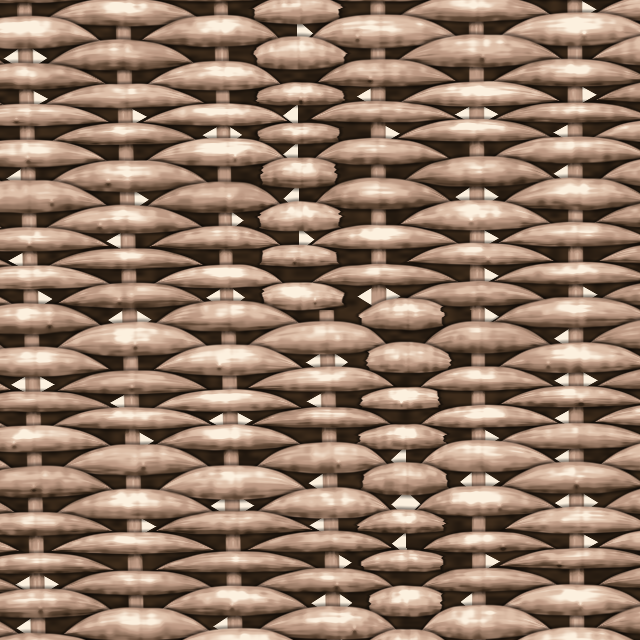
Reproduce this texture procedurally as a Shadertoy shader.

```glsl
#define COLUMNS 6.5
#define HALF_ROWS 31.4
#define REACH 0.79
#define THICKNESS 1.3
#define STAKE_WIDTH 0.085
#define GRAIN 0.24
#define GAP vec3(0.19, 0.135, 0.085)
#define UMBER vec3(0.36, 0.27, 0.20)
#define BROWN vec3(0.58, 0.46, 0.38)
#define TAN vec3(0.74, 0.60, 0.515)
#define PALE vec3(0.87, 0.75, 0.66)
#define GLINT vec3(0.99, 0.94, 0.87)

float hash(vec2 p) {
    vec3 q = fract(p.xyx * vec3(0.1031, 0.1030, 0.0973));
    q += dot(q, q.yzx + 33.33);
    return fract((q.x + q.y) * q.z);
}

float noise(vec2 p) {
    vec2 i = floor(p), f = fract(p);
    f = f * f * (3.0 - 2.0 * f);
    return mix(mix(hash(i), hash(i + vec2(1, 0)), f.x),
               mix(hash(i + vec2(0, 1)), hash(i + vec2(1, 1)), f.x), f.y);
}

// Ramp from deep shade to glint
vec3 caneColor(float light) {
    vec3 c = mix(GAP, UMBER, smoothstep(-0.15, 0.1, light));
    c = mix(c, BROWN, smoothstep(0.08, 0.35, light));
    c = mix(c, TAN, smoothstep(0.33, 0.62, light));
    c = mix(c, PALE, smoothstep(0.62, 0.86, light));
    return mix(c, GLINT, smoothstep(0.86, 1.1, light));
}

// x: column coordinate, squeezed around a seam; y: index of the seam column
vec2 columnCoord(float x, float y) {
    float upper = step(0.515, y);
    float seam = mix(0.64, 0.455, upper);
    float left = mix(0.06, 0.038, y);
    float squeeze = mix(0.53, 0.41, y) * smoothstep(seam - 0.12, seam + 0.12, x);
    return vec2((x - left) * COLUMNS + squeeze, 4.0 - upper);
}

// Dark gaps with upright stakes and chips of light
vec3 background(vec2 uv, float v, float aa) {
    vec2 column = columnCoord(uv.x, uv.y);
    float k = round(column.x);
    float d = column.x - k;
    float a = mod(v - k, 2.0) - 1.0;
    vec2 id = vec2(k, floor((v - k) * 0.5)) + 40.0;
    vec3 color = GAP * (0.7 + 0.6 * noise(uv * vec2(60.0, 110.0)));

    float side = d < 0.0 ? 0.0 : 71.0;
    float size = 0.23 * step(0.62, hash(id + side));
    float chip = size - abs(d) - 0.35 * abs(a + 0.12);
    color = mix(color, GLINT, smoothstep(0.0, aa * 0.4, chip));

    float e = d / STAKE_WIDTH;
    float light = 0.68 - 0.4 * e * e - 0.45 * smoothstep(0.0, 0.45, a);
    light += 0.25 * (noise(vec2(e * 4.0 + k * 9.0, v * 2.0)) - 0.5);
    float stake = smoothstep(0.0, aa * 0.4, STAKE_WIDTH - abs(d));
    stake *= step(0.5, abs(k - column.y));
    return mix(color, caneColor(light), stake);
}

// Paints the strand of half-row n that passes over the nearest stake
vec3 paintStrand(vec3 color, vec2 uv, float v, float n, float aa) {
    float rowY = n / HALF_ROWS;
    vec2 column = columnCoord(uv.x, rowY);
    float parity = mod(n, 2.0);
    float k = 2.0 * round((column.x - parity) * 0.5) + parity;
    vec2 id = vec2(k, n) + 20.0;
    float tint = hash(id);
    float along = column.x - k + 0.07 * (hash(id + 31.0) - 0.5);
    float reach = REACH + 0.1 * (hash(id + 57.0) - 0.5);
    float q = abs(along) / reach;

    // Domed upper edge and flatter lower edge meet at the tips
    float thick = THICKNESS + 0.17 * cos(25.9 - 27.7 * rowY) + 0.16 * (tint - 0.5);
    float y = v - n + 0.12 * (hash(id + 83.0) - 0.5);
    y += 0.05 * (noise(vec2(along * 5.0 + tint * 50.0, n)) - 0.5);
    float top = -0.4 + (0.5 * thick + 0.4) * (1.0 - pow(q, 2.6));
    float bottom = -0.4 - (0.5 * thick - 0.4) * (1.0 - q * q);
    float edge = min(top - y, y - bottom);

    // Torn ends along the seam
    if (abs(k - column.y) < 0.5) {
        float cut = 0.48 + 0.2 * hash(id + sign(along) * 7.0);
        cut += 0.06 * (noise(vec2(y * 9.0, n)) - 0.5);
        edge = min(edge, (cut - abs(along)) * 3.5);
    }

    // Rounded shading, fibres and a sheen where the strand bends
    float s = clamp((y - bottom) / max(top - bottom, 0.01), 0.0, 1.0);
    float light = 0.12 + 0.66 * smoothstep(0.0, 0.65, s) - 0.24 * smoothstep(0.78, 1.0, s);
    light -= 0.24 * q * q * q;
    light += GRAIN * (noise(vec2(along * 5.0 + tint * 90.0, s * 13.0 + n)) - 0.5);
    light += GRAIN * (noise(vec2(along * 14.0, s * 4.0) + id * 3.0) - 0.5);
    light += 0.2 * (tint - 0.45);
    vec2 sheen = vec2(along * 4.2, (s - 0.6) * 3.2);
    light += (0.1 + 0.38 * hash(id + 11.0)) * exp(-dot(sheen, sheen));
    light -= 0.07 * exp(-pow((along - 0.03) * 40.0, 2.0));

    // Occasional knot
    vec2 knot = vec2((along - 0.6 * (hash(id + 5.0) - 0.5)) * 4.8, y + 0.22);
    float knotted = step(0.68, hash(id + 17.0));
    light += knotted * 0.35 * exp(-90.0 * dot(knot, knot));
    knot.y += 0.13;
    light -= knotted * 0.35 * exp(-60.0 * dot(knot, knot));

    color *= 1.0 - 0.45 * smoothstep(-0.22, 0.0, edge);
    return mix(color, caneColor(light), smoothstep(-aa, aa, edge));
}

void mainImage(out vec4 fragColor, in vec2 fragCoord) {
    vec2 uv = fragCoord / iResolution.xy;
    float aa = HALF_ROWS / iResolution.y;
    float v = uv.y * HALF_ROWS + 0.28 - 0.25 * uv.x + 0.11 * sin(25.9 - 27.7 * uv.y);

    // Lower strands overlap the tips of those above
    vec3 color = background(uv, v, aa);
    for (int i = 1; i >= -1; i--) {
        color = paintStrand(color, uv, v, round(v) + float(i), aa);
    }
    fragColor = vec4(color, 1.0);
}
```
